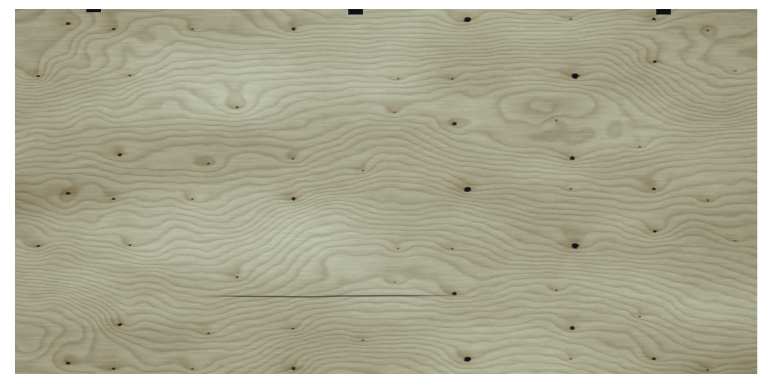
Reproduce this texture procedurally as a Shadertoy shader.

```glsl
#define RING_FREQ 54.0
#define RING_CONTRAST 0.27
#define WARP 0.20
#define FIBRE_CONTRAST 0.16
#define KNOT_CELL vec2(0.22, 0.1083)
#define KNOT_SHARE 0.62
#define KNOT_ROWS 4.0
#define BOARD_MIN vec2(0.0195, 0.046)
#define BOARD_MAX vec2(0.986, 0.977)
#define DARK_WOOD vec3(0.50, 0.465, 0.35)
#define PALE_WOOD vec3(0.72, 0.73, 0.64)
#define INK vec3(0.07, 0.06, 0.07)

float hash(vec2 p) {
    vec3 q = fract(p.xyx * 0.1031);
    q += dot(q, q.yzx + 33.33);
    return fract((q.x + q.y) * q.z);
}

float noise(vec2 p) {
    vec2 i = floor(p), f = fract(p);
    f = f * f * f * (f * (f * 6.0 - 15.0) + 10.0);
    vec2 e = vec2(0.0, 1.0);
    return mix(mix(hash(i), hash(i + e.yx), f.x),
               mix(hash(i + e.xy), hash(i + e.yy), f.x), f.y);
}

// Coverage of an axis-aligned box with edges one pixel soft
float box(vec2 p, vec2 lo, vec2 hi, float px) {
    vec2 d = max(lo - p, p - hi);
    return clamp(0.5 - max(d.x, d.y) / px, 0.0, 1.0);
}

// x: bend of the grain, y: brown stain, z: dark core
vec3 knots(vec2 p, float px) {
    vec3 sum = vec3(0.0);
    vec2 home = floor(p / KNOT_CELL);
    for (int j = -1; j <= 1; j++)
    for (int i = -1; i <= 1; i++) {
        vec2 cell = home + vec2(i, j);
        // Rows recur, as in successive sheets peeled from one log
        vec2 seed = vec2(cell.x, mod(cell.y, KNOT_ROWS)) + 17.0;
        if (hash(seed) > KNOT_SHARE) continue;
        vec2 jitter = vec2(hash(seed + 31.7), hash(seed + 73.1));
        vec2 d = p - (cell + 0.2 + 0.6 * jitter) * KNOT_CELL;
        float kind = hash(seed + 113.9);
        float size = mix(0.5, 1.0, kind);

        vec2 wide = d / (vec2(0.055, 0.032) * size);
        sum.x += size * exp(-dot(wide, wide));

        // Stain fans out to one side, with a whisker through the core
        vec2 fan = (d + vec2(0.009, -0.006)) / (vec2(0.030, 0.017) * size);
        vec2 whisker = (d - vec2(0.0, 0.18 * d.x)) / vec2(0.017 * size, 0.0028);
        sum.y += size * (0.55 * exp(-dot(fan, fan)) + 0.5 * exp(-dot(whisker, whisker)));

        float radius = mix(0.0016, 0.0068, kind * kind * kind);
        float ragged = 0.0025 * (noise(d * 260.0 + seed) - 0.5);
        float core = length(d * vec2(0.75, 1.0)) + ragged - radius;
        sum.z = max(sum.z, mix(0.5, 1.0, kind) * smoothstep(px, -px, core));
    }
    return sum;
}

// Growth rings: contours of a warped height field, pale rising to a dark line
float rings(vec2 p, float bend) {
    float field = p.y + WARP * (noise(p * vec2(2.1, 5.0) + 4.0) - 0.5);
    field += 0.055 * (noise(p * vec2(5.0, 11.0) + 19.0) - 0.5);
    float wavy = mix(0.035, 0.014, smoothstep(0.2, 0.8, p.x));
    field += wavy * (noise(p * vec2(13.0, 17.0) + 41.0) - 0.5);
    field += 0.006 * (noise(p * vec2(30.0, 45.0)) - 0.5) + 0.030 * bend;
    float phase = field * RING_FREQ;
    float wave = 0.5 + 0.5 * sin(6.2832 * phase + 0.6 * sin(6.2832 * phase));
    float sharp = 1.0 - smoothstep(0.3, 0.8, fwidth(phase));
    return (wave * wave - 0.38) * sharp;
}

// Slow changes of tone: pale middle, dim edges, brown bands at the left
float shading(vec2 p, vec2 uv) {
    float tone = 0.70 + 0.48 * (noise(p * vec2(1.6, 5.0) + 60.0) - 0.5);
    tone += 0.22 * (noise(p * vec2(5.0, 14.0) + 83.0) - 0.5);
    vec2 c = (uv - vec2(0.5, 0.53)) * vec2(1.7, 1.5);
    tone += 0.13 - 0.36 * dot(c, c);
    float band = exp(-pow((uv.y - 0.50) / 0.07, 2.0));
    return tone - 0.42 * band * exp(-uv.x * 9.0);
}

void mainImage(out vec4 fragColor, in vec2 fragCoord) {
    float px = 1.0 / iResolution.y;
    vec2 p = fragCoord * px;
    vec2 uv = fragCoord / iResolution.xy;
    float aspect = iResolution.x * px;
    vec2 scale = vec2(aspect, 1.0);

    // Wood tone
    vec3 knot = knots(p, px);
    float tone = shading(p, uv) - RING_CONTRAST * rings(p, knot.x);
    tone += FIBRE_CONTRAST * (noise(p * vec2(22.0, 210.0)) - 0.5);
    tone += 0.5 * FIBRE_CONTRAST * (noise(p * vec2(110.0, 260.0) + 7.0) - 0.5);
    tone -= 0.62 * knot.y;
    vec3 color = mix(DARK_WOOD, PALE_WOOD, clamp(tone, -0.35, 1.12));
    color += vec3(0.025, 0.0, -0.025) * min(knot.y, 1.0);
    color = mix(color, INK, knot.z);

    // Hairline crack
    float crackY = 0.244 + 0.004 * (noise(vec2(p.x * 9.0, 2.0)) - 0.5);
    float crack = smoothstep(0.0011 + px, 0.0, abs(p.y - crackY));
    crack *= smoothstep(0.50, 0.62, p.x) * smoothstep(1.24, 1.0, p.x);
    color = mix(color, INK, 0.5 * crack);

    // Dark tabs along the top edge
    for (int i = 0; i < 3; i++) {
        float k = float(i);
        float x = 0.122 + 0.341 * k + 0.06 * max(k - 1.0, 0.0);
        vec2 halfSize = vec2(0.0095, 0.004 + 0.003 * min(k, 1.0));
        vec2 center = vec2(x, BOARD_MAX.y - halfSize.y);
        float tab = box(p, (center - halfSize) * scale, (center + halfSize) * scale, px);
        color = mix(color, INK, tab);
    }

    // White surround
    float board = box(p, BOARD_MIN * scale, BOARD_MAX * scale, px);
    fragColor = vec4(mix(vec3(1.0), color, board), 1.0);
}
```
